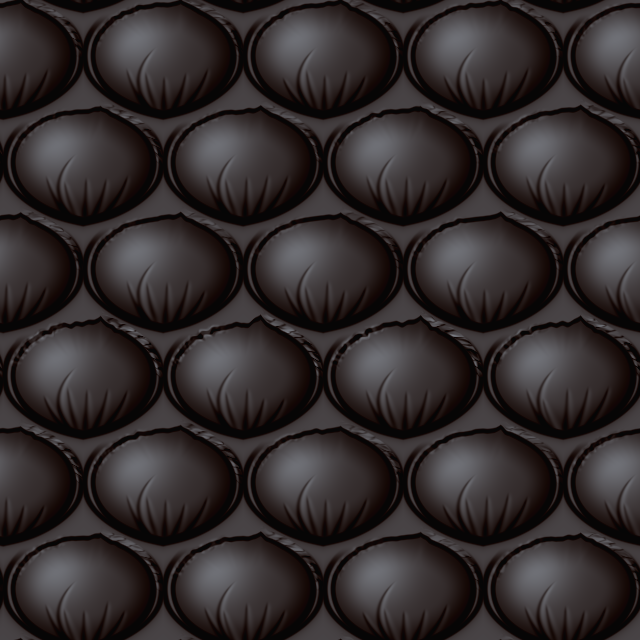
Give the GLSL for this pattern, as a three.js fragment shader.

```glsl
varying vec2 vUv;

const float COLUMNS = 4.0;
const float ROWS = 6.0;
const float ROW_HEIGHT = COLUMNS / ROWS;
const float SOFT = 0.009;
const float INK = 0.025;

float hash(vec2 p) {
  p = fract(p * vec2(0.1031, 0.1137));
  p += dot(p, p.yx + 33.33);
  return fract((p.x + p.y) * p.x * 17.3);
}

float noise(vec2 p) {
  vec2 i = floor(p), f = fract(p);
  f = f * f * (3.0 - 2.0 * f);
  return mix(mix(hash(i), hash(i + vec2(1.0, 0.0)), f.x),
             mix(hash(i + vec2(0.0, 1.0)), hash(i + 1.0), f.x), f.y);
}

float bell(float x, float width) {
  return exp(-x * x / (width * width));
}

float between(float lo, float hi, float feather, float x) {
  return smoothstep(lo, lo + feather, x) * (1.0 - smoothstep(hi - feather, hi, x));
}

// Signed distance to a squashed ellipse with a nib on top and a blunt point below
float pouchDistance(vec2 p, float nib) {
  p.y -= nib * exp(-abs(p.x - 0.11) / 0.045) * smoothstep(0.0, 0.25, p.y);
  p.y += 0.025 * exp(-abs(p.x) / 0.12) * smoothstep(0.0, 0.25, -p.y);
  vec2 radius = vec2(0.438, p.y > 0.0 ? 0.315 : 0.34);
  float k = length(p / radius);
  return k * (k - 1.0) / max(length(p / (radius * radius)), 0.001);
}

// Bowed crease from foot to tip: shadow on its left, lit ridge on its right
float crease(vec2 p, vec2 foot, vec2 tip, float bow, float strength) {
  float t = (p.y - foot.y) / (tip.y - foot.y);
  float s = clamp(t, 0.0, 1.0);
  float e = p.x - mix(foot.x, tip.x, s) + bow * 4.0 * s * (1.0 - s);
  float width = mix(0.026, 0.008, s);
  float relief = 0.07 * bell(e - 1.5 * width, width * 1.3) - 0.15 * bell(e, width * 0.8);
  return strength * relief * between(-0.1, 1.02, 0.2, t);
}

float gatheredFolds(vec2 p, vec2 id) {
  float sum = crease(p, vec2(-0.07, -0.35), vec2(-0.05, 0.05), 0.095, 1.0);
  for (int i = 0; i < 5; i++) {
    float n = float(i);
    float jitter = hash(id + n * 7.1 + 3.0) - 0.5;
    float x = mix(-0.24, 0.27, n / 4.0) + 0.03 * jitter;
    sum += crease(p, vec2(x * 0.4, -0.35), vec2(x, -0.1 + 0.08 * jitter), -0.09 * x, 0.65);
  }
  return sum;
}

float pouchLight(vec2 p, float d, vec2 id) {
  vec2 q = p - vec2(-0.17, 0.12);
  float dome = 0.095 + 0.12 * smoothstep(0.0, 0.2, -d);
  float gloss = 0.2 * exp(-dot(q, q) * 20.0);
  return dome + gloss + 0.08 * p.y - 0.07 * p.x + gatheredFolds(p, id);
}

// Puckered trim along the upper right, with short splits across it
float frill(float angle, float d, float wear, vec2 id) {
  float arc = between(-0.1, 1.4, 0.25, angle) * between(0.008, 0.065, 0.012, d);
  float pucker = noise(vec2(angle * 13.0 + d * 50.0, d * 45.0) + id * 19.0);
  float split = bell(fract(angle * 6.5 + d * 9.0 + pucker * 0.5) - 0.5, 0.12);
  return arc * wear * (0.3 * (pucker - 0.38) - 0.16 * split);
}

// Pale scuffs on the upper left edge
float scuffs(float angle, float d, float wear, vec2 id) {
  float arc = between(1.7, 3.1, 0.35, angle) * between(-0.045, 0.04, 0.025, d);
  float fleck = noise(vec2(angle * 17.0, d * 55.0 + angle * 9.0) + id * 11.0);
  return arc * wear * 0.22 * (fleck - 0.4);
}

// Lays one cushion with its rim over the light already below it
float layCushion(float under, vec2 p, vec2 id) {
  float strongRow = 1.0 - step(0.5, abs(id.y - 2.0));
  float wear = 0.5 + 0.35 * hash(id + 5.0) + 0.5 * strongRow;
  float angle = atan(p.y / 0.315, p.x / 0.438);
  float d = pouchDistance(p, 0.035 + 0.02 * strongRow);
  float ragged = between(0.9, 2.6, 0.3, angle) * wear;
  d += 0.018 * ragged * (noise(vec2(angle * 12.0, 2.0) + id * 13.0) - 0.5);

  float rim = mix(0.018, 0.052, smoothstep(-0.34, -0.08, p.y));
  float lower = 1.0 - smoothstep(0.1, 0.27, p.y);
  float outside = max(d - rim, 0.0);
  float light = under * (1.0 - 0.55 * lower * exp(-outside / 0.028));

  float band = 0.2 + 0.05 * bell(d - 0.03, 0.015) - 0.05 * p.x;
  light = mix(light, band, lower * (1.0 - smoothstep(rim - SOFT, rim + SOFT, d)));
  float seam = 1.0 - smoothstep(0.008, 0.008 + 2.0 * SOFT, abs(d - rim));
  light = mix(light, INK, seam * lower);

  light += frill(angle, d, wear, id);
  light = mix(light, pouchLight(p, d, id), 1.0 - smoothstep(-SOFT, SOFT, d));
  float weight = 0.007 + 0.007 * smoothstep(0.1, -0.25, p.y - 0.3 * p.x);
  float outline = 1.0 - smoothstep(weight, weight + 1.6 * SOFT, abs(d));
  light = mix(light, INK, outline);
  return light + scuffs(angle, d, wear, id);
}

// Warm brown shadows turning to cool grey highlights
vec3 leather(float light) {
  return max(vec3(light, light * 1.15 - 0.06, light * 1.25 - 0.08), vec3(0.02));
}

void main() {
  vec2 grid = vUv * COLUMNS;
  float baseRow = floor(grid.y / ROW_HEIGHT);
  float light = 0.28;
  // Upper rows overlap lower rows
  for (int j = -1; j <= 1; j++) {
    float row = baseRow + float(j);
    float x = grid.x - 0.02 - 0.5 * mod(row, 2.0);
    float column = floor(x);
    vec2 p = vec2(x - column - 0.5, grid.y - (row + 0.48) * ROW_HEIGHT);
    light = layCushion(light, p, vec2(mod(column, COLUMNS), mod(row, ROWS)));
  }
  gl_FragColor = vec4(leather(light), 1.0);
}
```
